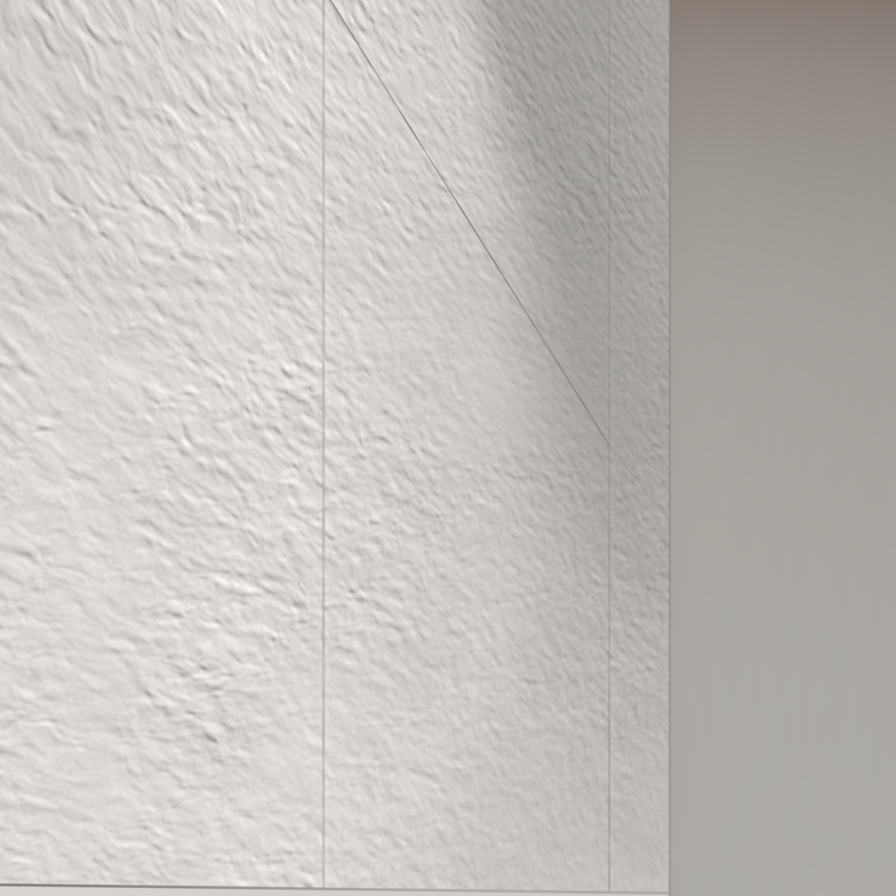
Write a Shadertoy shader that draws this texture.

```glsl
const vec3 STONE_TINT = vec3(1.0, 0.983, 0.966);
const vec3 SHADE_TINT = vec3(1.0, 0.984, 0.955);
const vec3 SIDE_TOP = vec3(0.52, 0.48, 0.45);
const vec3 SIDE_LOW = vec3(0.662, 0.652, 0.632);
const float SEAM_A = 0.361;
const float SEAM_B = 0.680;
const float CORNER = 0.7475;
const vec2 CUT_START = vec2(0.366, 1.004);
const vec2 CUT_BEND = vec2(0.680, 0.503);
const vec2 CUT_END = vec2(0.7475, 0.418);
const float LINE_HALF = 0.0007;
const float LINE_SOFT = 0.0016;
const float RELIEF = 0.25;
const float GRAIN = 0.026;
const float BLOTCH = 0.05;
const float SHADOW = 0.135;
const vec2 LIGHT_STEP = vec2(0.0020, 0.0040);

float hash(vec2 p) {
    return fract(sin(dot(p, vec2(127.1, 311.7))) * 43758.5453);
}

float noise(vec2 p) {
    vec2 i = floor(p), f = fract(p);
    f = f * f * (3.0 - 2.0 * f);
    return mix(mix(hash(i), hash(i + vec2(1, 0)), f.x),
               mix(hash(i + vec2(0, 1)), hash(i + vec2(1, 1)), f.x), f.y);
}

float fbm(vec2 p) {
    float sum = 0.0, amp = 0.5;
    for (int i = 0; i < 3; i++) {
        sum += amp * noise(p);
        p = mat2(1.6, 0.6, -0.6, 1.6) * p + 17.3;
        amp *= 0.55;
    }
    return sum;
}

// Stone height: strata lean steeply at the top and flatten below
float stoneHeight(vec2 uv) {
    float depth = 0.5 * uv.x / (1.0 - 0.6 * uv.x);
    float strata = uv.y + depth * (0.25 + 1.6 * uv.y * uv.y);
    vec2 p = vec2(depth * 95.0, strata * mix(90.0, 70.0, uv.y));
    p += 0.9 * vec2(noise(uv * 31.0), noise(uv * 37.0 + 8.0));
    return fbm(p);
}

float sdSegment(vec2 p, vec2 a, vec2 b) {
    vec2 pa = p - a, ba = b - a;
    return length(pa - ba * clamp(dot(pa, ba) / dot(ba, ba), 0.0, 1.0));
}

float stroke(float d, float halfWidth, float px) {
    return 1.0 - smoothstep(halfWidth - 0.5 * px, halfWidth + max(px, LINE_SOFT), abs(d));
}

vec3 stoneWall(vec2 uv, float px) {
    // Broad light, fading toward the corner
    float tone = 0.856 - 0.10 * smoothstep(0.28, 0.74, uv.x);
    tone -= 0.045 * smoothstep(0.4, 1.0, uv.y) * smoothstep(0.3, 0.0, uv.x);

    // Slanted shadow, crisp at the top and diffuse lower down
    float drop = 1.0 - uv.y;
    float edge = 0.53 + 0.22 * drop - 0.10 * drop * drop;
    float soft = 0.03 + 0.10 * drop;
    float shade = smoothstep(edge - soft, edge + soft, uv.x);
    shade *= smoothstep(0.0, 0.62, uv.y);
    tone -= SHADOW * shade;
    tone += 0.04 * smoothstep(SEAM_B - 0.05, CORNER, uv.x) * smoothstep(0.1, 0.8, uv.y);

    // Raking light over the relief, with darker pits
    float slope = stoneHeight(uv) - stoneHeight(uv + LIGHT_STEP);
    float patches = 0.55 + 0.8 * noise(uv * 9.0 + 3.0);
    float strength = RELIEF * mix(1.15, 0.4, smoothstep(0.15, 0.68, uv.x));
    float bump = strength * patches * slope;
    tone += bump - 6.0 * pow(max(-bump, 0.0), 2.0);
    tone += GRAIN * (noise(uv * vec2(290.0, 250.0)) - 0.5);
    tone += BLOTCH * (1.0 - 0.5 * shade) * (fbm(uv * vec2(15.0, 19.0) + 5.0) - 0.44);

    // Vertical joints, worn unevenly, with a pale lip
    float wear = 0.5 + 0.6 * noise(uv * vec2(9.0, 75.0));
    tone += 0.015 * stroke(uv.x - SEAM_A - 0.0045, 0.001, px);
    tone = mix(tone, 0.69, 0.8 * wear * stroke(uv.x - SEAM_A, 0.0009, px));
    tone += 0.015 * stroke(uv.x - SEAM_B - 0.0035, LINE_HALF, px);
    tone = mix(tone, 0.58, 0.6 * wear * stroke(uv.x - SEAM_B, LINE_HALF * 0.8, px));

    // Receding diagonal joint
    float cutA = stroke(sdSegment(uv, CUT_START, CUT_BEND), LINE_HALF * 0.5, px);
    float cutB = stroke(sdSegment(uv, CUT_BEND, CUT_END), LINE_HALF * 0.5, px);
    tone = mix(tone, 0.48, 0.8 * wear * cutA);
    tone = mix(tone, 0.57, 0.5 * wear * cutB);

    // Bottom joint and the pale strip beneath it
    float base = 0.0125 - 0.0125 * uv.x;
    tone = mix(tone, 0.85 - 0.07 * uv.x, smoothstep(base + px, base - px, uv.y));
    float baseTone = mix(0.43, 0.65, smoothstep(0.0, 0.55, uv.x));
    tone = mix(tone, baseTone, 0.8 * stroke(uv.y - base, 0.001, px));

    return tone * mix(STONE_TINT, SHADE_TINT, shade);
}

vec3 sideWall(vec2 uv) {
    float fall = 1.0 - exp(-4.8 * (1.0 - uv.y));
    vec3 color = mix(SIDE_TOP, SIDE_LOW, fall);
    float across = (uv.x - CORNER) / (1.0 - CORNER);
    color += 0.02 * (0.7 - across) * uv.y + 0.02 * (1.0 - uv.y);
    color -= 0.012 * exp(-across * 18.0);
    // Faint brushed ripple
    float ripple = noise(vec2(uv.x * 110.0 + 4.0 * uv.y * uv.y, uv.y * 22.0));
    return color + 0.005 * (ripple - 0.5);
}

void mainImage(out vec4 fragColor, in vec2 fragCoord) {
    vec2 uv = fragCoord / iResolution.xy;
    float px = 1.0 / iResolution.y;
    float side = smoothstep(CORNER - px, CORNER + px, uv.x);
    vec3 color = mix(stoneWall(uv, px), sideWall(uv), side);
    color = mix(color, vec3(0.52, 0.50, 0.48), 0.5 * stroke(uv.x - CORNER, LINE_HALF, px));
    fragColor = vec4(clamp(color, 0.0, 1.0), 1.0);
}
```
